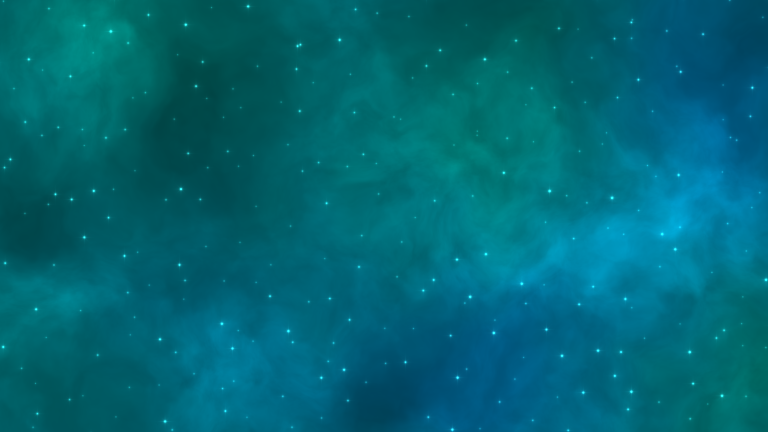
Write a WebGL 2 fragment shader that draws this texture.

```glsl
#version 300 es
precision highp float;

uniform vec2 u_resolution;
out vec4 fragColor;

float hash(vec2 p) {
    vec3 q = fract(p.xyx * vec3(0.1031, 0.1030, 0.0973));
    q += dot(q, q.yzx + 33.33);
    return fract((q.x + q.y) * q.z);
}

float noise(vec2 p) {
    vec2 i = floor(p), f = fract(p);
    f = f * f * f * (f * (f * 6.0 - 15.0) + 10.0);
    return mix(mix(hash(i), hash(i + vec2(1, 0)), f.x),
               mix(hash(i + vec2(0, 1)), hash(i + vec2(1, 1)), f.x), f.y);
}

float fbm(vec2 p) {
    float sum = 0.0, amp = 0.5;
    for (int i = 0; i < 5; i++) {
        sum += amp * noise(p);
        p = mat2(1.6, 1.2, -1.2, 1.6) * p + 7.3;
        amp *= 0.53;
    }
    return sum;
}

// Soft elliptical patch, 1 at its centre
float patchAt(vec2 p, vec2 centre, vec2 radius) {
    vec2 d = (p - centre) / radius;
    return exp(-dot(d, d));
}

// Small glowing points with short crossed rays, one per grid cell
float stars(vec2 p) {
    float light = 0.0;
    vec2 home = floor(p * 13.0);
    float pixel = 1.0 / u_resolution.y;
    for (int y = -1; y <= 1; y++)
    for (int x = -1; x <= 1; x++) {
        vec2 cell = home + vec2(x, y) + 40.0;
        vec2 jitter = vec2(hash(cell), hash(cell + 71.7));
        vec2 d = abs(p - (cell - 40.0 + jitter) / 13.0);
        float rank = hash(cell + 133.1);
        float power = step(0.1, rank) * (0.22 + 0.75 * rank * rank * rank);
        float size = 0.6 + 0.6 * rank;
        float core = max(0.0026 * size, 0.6 * pixel);
        float thin = max(0.0012, 0.4 * pixel);
        float r = length(d);
        vec2 g = vec2(d.x + d.y, abs(d.x - d.y)) * 0.7071;
        float rays = exp(-d.x / thin - d.y / (0.005 * size))
                   + exp(-d.y / thin - d.x / (0.005 * size));
        float diagonals = exp(-g.y / thin - g.x / (0.004 * size));
        light += power * (0.75 * exp(-r * r / (core * core)) + 0.3 * rays
                        + 0.15 * diagonals + 0.13 * exp(-r / (0.006 * size)));
    }
    return light;
}

void main() {
    vec2 p = gl_FragCoord.xy / u_resolution.y;
    p.x += 0.5 * (16.0 / 9.0 - u_resolution.x / u_resolution.y);

    // Warped coordinates break up the broad patches
    vec2 warp = vec2(fbm(p * 3.0 + 3.1), fbm(p * 3.0 + 19.4)) - 0.5;
    vec2 q = p + 0.28 * warp;

    // Hue: green to blue
    float blue = 0.26
        + 0.75 * patchAt(q, vec2(1.63, 0.76), vec2(0.26, 0.42))
        + 0.80 * patchAt(q, vec2(1.13, 0.12), vec2(0.38, 0.26))
        + 0.30 * patchAt(q, vec2(0.50, 0.15), vec2(0.30, 0.30))
        - 0.35 * patchAt(q, vec2(1.76, 0.16), vec2(0.22, 0.20))
        - 0.20 * patchAt(q, vec2(0.20, 0.90), vec2(0.40, 0.25))
        - 0.25 * patchAt(q, vec2(1.05, 0.75), vec2(0.30, 0.30))
        + 0.35 * (fbm(p * 2.2 + 31.0) - 0.5);

    // Broad light and shade
    float glow = 0.92
        + 0.50 * patchAt(q, vec2(1.54, 0.52), vec2(0.19, 0.24))
        + 0.32 * patchAt(q, vec2(1.26, 0.38), vec2(0.24, 0.10))
        + 0.25 * patchAt(q, vec2(1.05, 0.58), vec2(0.30, 0.20))
        + 0.25 * patchAt(q, vec2(0.20, 0.83), vec2(0.20, 0.16))
        + 0.22 * patchAt(q, vec2(0.16, 0.32), vec2(0.25, 0.12))
        + 0.16 * patchAt(q, vec2(0.55, 0.15), vec2(0.25, 0.20))
        - 0.24 * patchAt(q, vec2(0.49, 0.68), vec2(0.22, 0.20))
        - 0.32 * patchAt(q, vec2(0.02, 0.52), vec2(0.20, 0.16))
        - 0.22 * patchAt(q, vec2(0.40, 0.33), vec2(0.20, 0.10))
        - 0.20 * patchAt(q, vec2(1.15, 0.97), vec2(0.28, 0.14))
        - 0.26 * patchAt(q, vec2(0.88, 0.08), vec2(0.15, 0.18))
        - 0.24 * patchAt(q, vec2(1.73, 0.86), vec2(0.15, 0.18));

    // Cloud body and feathery wisps, strongest in the lit regions
    float body = fbm(p * 4.0 + 1.5 * warp + 11.0) - 0.5;
    float wisps = fbm(p * 17.0 + 3.0 * warp + 53.0) - 0.5;
    float feather = smoothstep(0.75, 1.2, glow + 0.5 * body);
    glow += 0.40 * body + (0.06 + 0.36 * feather) * wisps;

    vec3 colour = mix(vec3(0.0, 0.420, 0.395), vec3(0.0, 0.385, 0.560),
                      clamp(blue, 0.0, 1.0));
    colour *= clamp(glow, 0.5, 1.7);

    colour += vec3(0.22, 0.75, 0.75) * stars(p);
    fragColor = vec4(min(colour, 1.0), 1.0);
}
```
